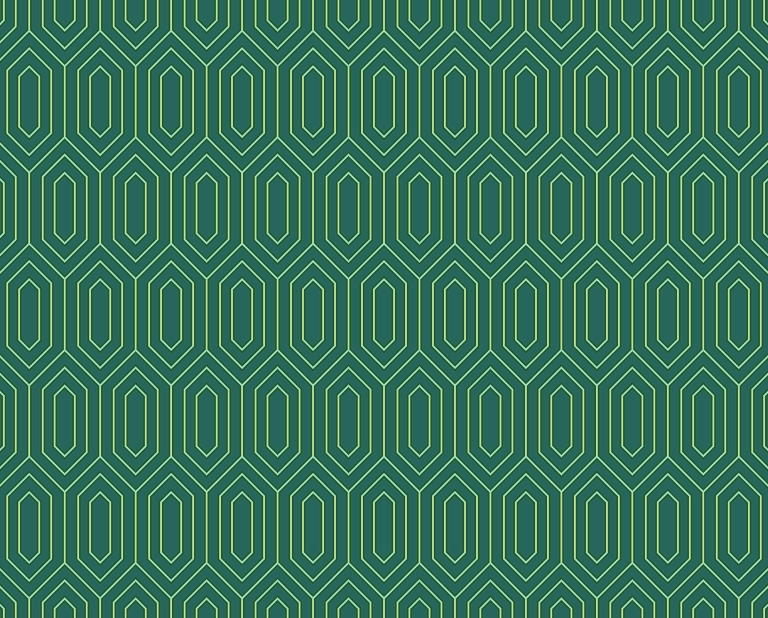
Write a Shadertoy shader that draws this pattern.

```glsl
// Staggered honeycomb of tall hexagons with two nested outlines, pale lines on teal.

const float CELLS_ACROSS = 10.824;          // canvas width in cell widths
const float ROW_PITCH = 1.5;                // row spacing in cell widths
const float ROW_SHIFT = 0.078;              // centre row sits just below the middle
const float LINE_HALF_WIDTH = 0.0125;

const vec3 TEAL = vec3(0.15, 0.40, 0.36);
const vec3 GREEN = vec3(0.17, 0.42, 0.31);
const vec3 DARK_GREEN = vec3(0.11, 0.33, 0.20);
const vec3 UPRIGHT_LINE = vec3(0.74, 0.89, 0.61);
const vec3 SLANTED_LINE = vec3(0.64, 0.89, 0.74);

// Signed distances to the upright sides (x) and the 45 degree sides (y).
vec2 hexSides(vec2 p, vec2 halfSize) {
    p = abs(p);
    return vec2(p.x - halfSize.x, (p.x + p.y - halfSize.y) * sqrt(0.5));
}

float hexDistance(vec2 p, vec2 halfSize) {
    vec2 sides = hexSides(p, halfSize);
    return max(sides.x, sides.y);
}

// Wraps a point into a rectangle centred on the origin.
vec2 wrapCentred(vec2 p, vec2 period) {
    return p - period * round(p / period);
}

// Local position inside the nearest cell of two interleaved grids.
vec2 honeycombCell(vec2 p, vec2 halfSize) {
    vec2 period = vec2(1.0, 2.0 * ROW_PITCH);
    vec2 evenRow = wrapCentred(p, period);
    vec2 oddRow = wrapCentred(p - 0.5 * period, period);
    bool inEven = hexDistance(evenRow, halfSize) < hexDistance(oddRow, halfSize);
    return inEven ? evenRow : oddRow;
}

// Distance to the nearest outline (x) and whether it is upright (y).
vec2 nearestOutline(vec2 cell, vec2 outer, vec2 middle, vec2 inner) {
    vec2 nearest = vec2(1e3, 0.0);
    for (int ring = 0; ring < 3; ring++) {
        vec2 halfSize = ring == 0 ? outer : (ring == 1 ? middle : inner);
        vec2 sides = hexSides(cell, halfSize);
        float dist = abs(max(sides.x, sides.y));
        if (dist < nearest.x) nearest = vec2(dist, step(sides.y, sides.x));
    }
    return nearest;
}

// Teal ground that deepens to green beside the lines.
vec3 groundColour(float dist) {
    vec3 colour = mix(GREEN, TEAL, smoothstep(0.042, 0.066, dist));
    return mix(DARK_GREEN, colour, smoothstep(0.024, 0.046, dist));
}

void mainImage(out vec4 fragColor, in vec2 fragCoord) {
    float pixel = CELLS_ACROSS / iResolution.x;
    vec2 p = (fragCoord - 0.5 * iResolution.xy) * pixel;
    p.y += ROW_SHIFT;

    // Nested hexagon half sizes, from cell border to core
    vec2 outer = vec2(0.5, 1.0);
    vec2 middle = vec2(0.31, 0.752);
    vec2 inner = vec2(0.142, 0.497);

    vec2 cell = honeycombCell(p, outer);
    vec2 outline = nearestOutline(cell, outer, middle, inner);

    // Antialiased stroke over the shaded ground
    float soft = 0.6 * pixel;
    float stroke = 1.0 - smoothstep(LINE_HALF_WIDTH - soft, LINE_HALF_WIDTH + soft, outline.x);
    vec3 lineColour = mix(SLANTED_LINE, UPRIGHT_LINE, outline.y);
    fragColor = vec4(mix(groundColour(outline.x), lineColour, stroke), 1.0);
}
```
